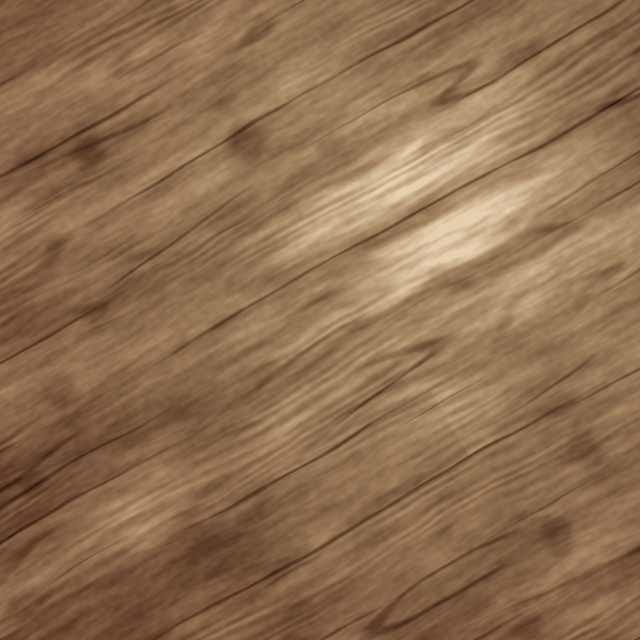
Write a Shadertoy shader that draws this texture.

```glsl
// Worn wooden planks running diagonally under a soft lamp reflection.
// Stretched gradient noise makes the grain, repeated bands make planks and
// seams, and one scalar tone is finally mapped through a brown colour ramp.

const float GRAIN_ANGLE  = 0.525;            // radians above horizontal
const float PLANK_WIDTH  = 0.125;
const float PLANK_LENGTH = 1.3;
const float SEAM_WIDTH   = 0.0045;
const float RIB_SPACING  = 0.017;
const float BASE_TONE    = 0.435;
const float LAMP_GAIN    = 0.19;
const float GLOSS_GAIN   = 0.27;
const vec2  LAMP_CENTER  = vec2(0.68, 0.66); // canvas position
const vec2  GLOSS_CENTER = vec2(0.92, 0.22); // along and across the grain
const vec2  GLOSS_SIZE   = vec2(0.17, 0.19);

const vec3 SHADOW_BROWN = vec3(0.17, 0.11, 0.075);
const vec3 DARK_BROWN   = vec3(0.36, 0.24, 0.16);
const vec3 WARM_BROWN   = vec3(0.65, 0.52, 0.38);
const vec3 PALE_CREAM   = vec3(0.90, 0.81, 0.68);

vec2 hash2(vec2 p) {
    vec3 q = fract(p.xyx * vec3(0.1031, 0.1030, 0.0973));
    q += dot(q, q.yzx + 33.33);
    return fract((q.xx + q.yz) * q.zy);
}

float cornerSlope(vec2 cell, vec2 offset) {
    float angle = 6.2832 * hash2(cell).x;
    return dot(vec2(cos(angle), sin(angle)), offset);
}

// Gradient noise, scaled to roughly -1..1.
float noise(vec2 p) {
    vec2 i = floor(p), f = p - i;
    vec2 w = f * f * f * (f * (f * 6.0 - 15.0) + 10.0);
    vec2 e = vec2(1.0, 0.0);
    float low  = mix(cornerSlope(i, f), cornerSlope(i + e.xy, f - e.xy), w.x);
    float high = mix(cornerSlope(i + e.yx, f - e.yx), cornerSlope(i + e.xx, f - e.xx), w.x);
    return 1.5 * mix(low, high, w.y);
}

// Uneven dark gaps between planks.
float seams(vec2 g) {
    float row = floor(g.y / PLANK_WIDTH + 0.5);
    float dist = abs(g.y - row * PLANK_WIDTH);
    float wear = noise(vec2(g.x * 2.7 + 3.0, row * 7.37));
    float width = SEAM_WIDTH * (1.0 + 0.4 * noise(g * vec2(14.0, 30.0)));
    return (1.0 - smoothstep(0.0, width, dist)) * smoothstep(-0.45, 0.5, wear);
}

// Long thin cracks follow the zero contours of stretched noise.
float cracks(vec2 g) {
    float contour = abs(noise(g * vec2(1.9, 15.0) + 41.0));
    float mask = smoothstep(0.0, 0.5, noise(g * vec2(3.5, 9.0) + 17.0));
    return (1.0 - smoothstep(0.01, 0.09, contour)) * mask;
}

// Parallel ribs appearing in patches, in units of tone.
float grain(vec2 g) {
    float ribPhase = g.y / RIB_SPACING + 1.3 * noise(g * vec2(3.0, 22.0));
    float ribMask = smoothstep(-0.1, 0.55, noise(g * vec2(2.2, 8.0) + 73.0));
    float tone = 0.045 * ribMask * sin(6.2832 * ribPhase);
    tone += 0.065 * noise(g * vec2(4.0, 42.0) + 9.0);
    tone += 0.050 * noise(g * vec2(13.0, 95.0) + 29.0);
    tone += 0.035 * noise(g * vec2(36.0, 170.0) + 57.0);
    return tone;
}

// Lamp reflection, limited to the raised middle of each plank.
float gloss(vec2 g, float row) {
    vec2 d = (g - GLOSS_CENTER) / GLOSS_SIZE;
    d.x += 0.7 * (hash2(vec2(row + 40.0, 5.0)).y - 0.5);
    float edge = abs(fract(g.y / PLANK_WIDTH) - 0.5) + 0.10 * noise(g * vec2(7.0, 32.0));
    float band = 1.0 - smoothstep(0.20, 0.42, edge);
    float streaks = 0.85 + 0.5 * noise(g * vec2(9.0, 75.0) + 12.0);
    return exp(-dot(d, d)) * band * streaks;
}

vec3 woodColor(float tone) {
    vec3 c = mix(SHADOW_BROWN, DARK_BROWN, smoothstep(0.15, 0.36, tone));
    c = mix(c, WARM_BROWN, clamp((tone - 0.36) / 0.29, 0.0, 1.0));
    return mix(c, PALE_CREAM, clamp((tone - 0.65) / 0.25, 0.0, 1.0));
}

void mainImage(out vec4 fragColor, in vec2 fragCoord) {
    vec2 uv = fragCoord / iResolution.y;

    // Grain space: x along the planks, y across them, gently bent.
    float c = cos(GRAIN_ANGLE), s = sin(GRAIN_ANGLE);
    vec2 g = vec2(c * uv.x + s * uv.y, c * uv.y - s * uv.x);
    g.y += 0.011 * noise(g * vec2(2.3, 3.0) + 5.0) + 0.0025 * noise(g * vec2(11.0, 14.0));

    // Room light and differences between boards.
    vec2 toLamp = uv - LAMP_CENTER;
    float tone = BASE_TONE + LAMP_GAIN * exp(-2.0 * dot(toLamp, toLamp));
    float row = floor(g.y / PLANK_WIDTH);
    float board = floor(g.x / PLANK_LENGTH + hash2(vec2(row + 50.0, 3.0)).x);
    tone += 0.05 * (hash2(vec2(row + 20.0, board + 8.0)).x - 0.5);

    // Cloudy stains, grain and surface speckle.
    tone += 0.09 * noise(g * vec2(2.6, 9.0) + 31.0);
    tone += 0.05 * noise(uv * 7.0 + 3.0) + 0.03 * noise(g * vec2(16.0, 30.0));
    tone += grain(g) + 0.022 * noise(uv * 85.0);
    tone += GLOSS_GAIN * gloss(g, row);

    // Dark marks: smudges, cracks and seams.
    float smudge = smoothstep(0.35, 0.8, noise(g * vec2(9.0, 22.0) + 63.0));
    tone -= 0.10 * smudge + 0.15 * cracks(g) + 0.21 * seams(g);

    // Slight red cast away from the lamp.
    vec3 color = woodColor(tone);
    color += vec3(0.012, -0.008, -0.004) * smoothstep(0.3, 0.9, length(toLamp));
    fragColor = vec4(clamp(color, 0.0, 1.0), 1.0);
}
```
